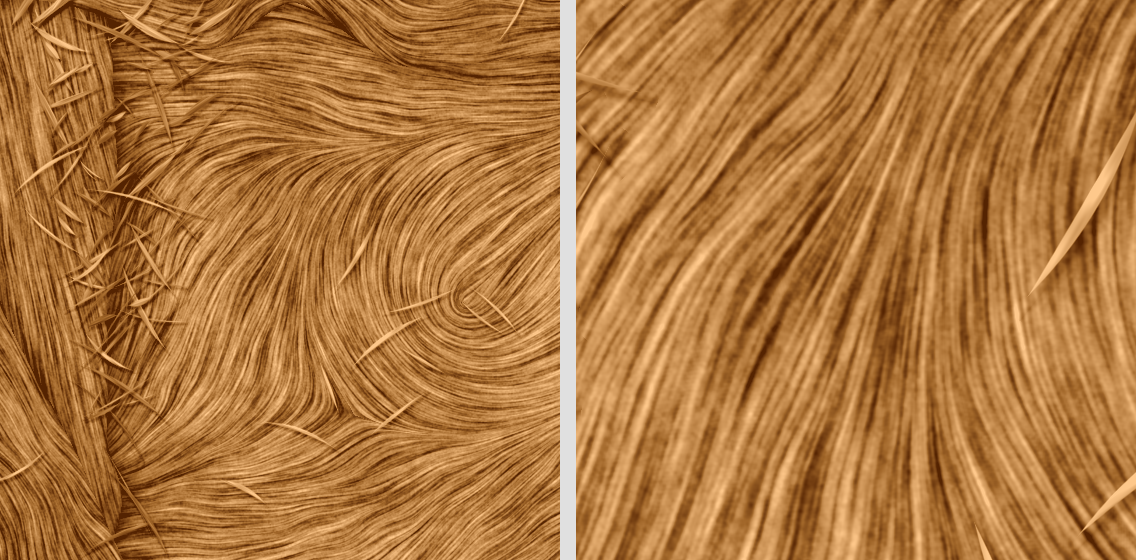
Left, the full canvas; right, a detail of the centre.
Write a WebGL 2 fragment shader that draws this texture.

```glsl
#version 300 es
precision highp float;
// Matted dry plant fibres: a swirling coat, side and top bundles, loose straws.
// Noise is averaged along a direction field to form strands, then overlapping
// layers are shaded and straws scattered on top; one tone drives a colour ramp.

#define FIBRE_SCALE 350.0
#define CLUMP_SCALE 145.0
#define FIBRE_GAIN 5.6
#define CLUMP_GAIN 1.9
#define STREAK_STEPS 16
#define STEP_LENGTH 0.0027
#define WAVE 0.5
#define BASE_TONE 0.71
#define DEBRIS 100
#define STRAWS 116
#define EYE vec2(0.83, 0.46)

uniform vec2 u_resolution;
out vec4 outColor;

const int COAT = 0, PLANK = 1, CORNER = 2, TOP = 3;

float hash(ivec2 cell) {
  uint h = uint(cell.x) * 1597334677u ^ uint(cell.y) * 3812015801u;
  h = (h ^ (h >> 15)) * 2246822519u;
  h = (h ^ (h >> 13)) * 3266489917u;
  return float((h ^ (h >> 16)) >> 8) / 16777216.0;
}

float noise(vec2 p) {
  ivec2 i = ivec2(floor(p));
  vec2 f = fract(p);
  f = f * f * (3.0 - 2.0 * f);
  return mix(mix(hash(i), hash(i + ivec2(1, 0)), f.x),
             mix(hash(i + ivec2(0, 1)), hash(i + ivec2(1, 1)), f.x), f.y);
}

// Outlines of the overlapping layers
float topEdge(float x) {
  return 1.0 - 0.09 * smoothstep(0.05, 0.40, x) + 0.09 * smoothstep(0.36, 0.54, x)
             - 0.12 * smoothstep(0.50, 0.74, x) + 0.02 * smoothstep(0.75, 1.0, x);
}
float seam(float y) { return 0.2 + 0.04 * (noise(vec2(y * 9.0, 3.5)) - 0.5); }
float cornerDepth(vec2 p) { return 0.21 - 0.48 * p.y - p.x + 0.02 * noise(p * 8.0); }

vec2 doubled(float a) { return vec2(cos(2.0 * a), sin(2.0 * a)); }

// Strand angle of the coat: slanted middle, level top and base, one open whorl
float coatAngle(vec2 p) {
  float a = mix(1.12, 0.75, smoothstep(0.3, 0.9, p.x));
  a = mix(a, -0.05, smoothstep(0.62, 0.82, p.y));
  float base = mix(0.08, 0.85, smoothstep(0.5, 0.95, p.x));
  a = mix(base, a, smoothstep(0.08, 0.32, p.y));
  vec2 q = p - EYE;
  float around = atan(q.y, q.x);
  vec2 arcs = 0.58 * doubled(0.5 * around + 0.4) + 0.42 * doubled(around + 1.5708);
  float whorl = 1.0 - smoothstep(0.2, 0.44, length(q * vec2(1.0, 1.25)));
  vec2 d = mix(doubled(a), arcs, whorl);
  return 0.5 * atan(d.y, d.x);
}

vec2 flow(vec2 p, int layer) {
  float a = -1.38;
  if (layer == COAT) a = coatAngle(p);
  else if (layer == CORNER) a = -1.08;
  else if (layer == TOP) a = atan((topEdge(p.x + 0.01) - topEdge(p.x - 0.01)) / 0.02);
  float calm = layer == PLANK ? 0.35 : mix(0.2, 1.0, smoothstep(0.15, 0.42, length(p - EYE)));
  a += calm * WAVE * (noise(p * 5.0) + noise(p * 17.0 + 7.0) - 1.0);
  return vec2(cos(a), sin(a));
}

// Fine and clumped noise averaged both ways along the strands
float strands(vec2 start, int layer) {
  vec2 sum = vec2(0.0);
  for (int side = -1; side <= 1; side += 2) {
    vec2 p = start, heading = float(side) * flow(start, layer);
    for (int i = 0; i < STREAK_STEPS; i++) {
      vec2 d = flow(p, layer);
      heading = dot(d, heading) < 0.0 ? -d : d;
      p += heading * STEP_LENGTH;
      sum += vec2(noise(p * FIBRE_SCALE), noise(p * CLUMP_SCALE + 31.0));
    }
  }
  sum = sum / float(2 * STREAK_STEPS) - 0.5;
  float v = sum.x * FIBRE_GAIN + sum.y * CLUMP_GAIN;
  return v > 0.0 ? 0.65 * v : v; // broad lit tops, deep gaps
}

// Bent, tapered sliver in its own frame; negative inside
float sliver(vec2 q, float len, float width, float bend) {
  float u = q.x / len;
  return abs(q.y - bend * len * u * u) - width * (1.0 - u * u);
}

float addStraws(vec2 p, float tone, float px) {
  for (int i = 0; i < STRAWS; i++) {
    float r[6];
    for (int k = 0; k < 6; k++) r[k] = hash(ivec2(i + 11, k + 5));
    bool loose = i >= DEBRIS;
    vec2 c = loose ? vec2(r[0], r[1])
                   : vec2(0.22 + 0.3 * (r[0] - 0.5) * (0.3 + r[1]), pow(r[1], 0.6));
    float a = r[2] < 0.6 ? 0.3 + 1.3 * r[2] : -0.15 - 2.8 * (r[2] - 0.6);
    float len = loose ? 0.04 + 0.04 * r[3] : 0.02 + 0.07 * r[3] * r[3];
    float width = loose ? 0.002 + 0.0025 * r[4] : 0.0015 + 0.006 * r[4] * r[4];
    vec2 q = p - c;
    if (length(q) > len * 1.25) continue;
    mat2 turn = mat2(cos(a), -sin(a), sin(a), cos(a));
    float bend = 0.35 * (r[5] - 0.5);
    vec2 s = turn * q;
    float shadow = sliver(turn * (q + vec2(-0.003, 0.005)), len, width, bend);
    tone -= (loose ? 0.3 : 0.4) * (1.0 - smoothstep(-0.002, 0.005, shadow));
    float body = sliver(s, len, width, bend);
    float light = loose ? 1.15 : 0.35 + 0.8 * r[5];
    float across = (s.y - bend * s.x * s.x / len) / width;
    light += 0.2 * across + 0.5 * (noise(vec2(s.x * 40.0, s.y * 450.0) + c * 90.0) - 0.5);
    tone = mix(tone, light, 1.0 - smoothstep(-px, px, body));
  }
  return tone;
}

vec3 ramp(float t) {
  vec3 dark = vec3(0.38, 0.18, 0.03), mid = vec3(0.63, 0.40, 0.16), pale = vec3(0.86, 0.64, 0.40);
  return t < 0.5 ? mix(dark, mid, 2.0 * t) : mix(mid, pale, 2.0 * t - 1.0);
}

void main() {
  vec2 p = gl_FragCoord.xy / u_resolution.y;
  float px = 1.0 / u_resolution.y;
  float fromSeam = p.x - seam(p.y), below = topEdge(p.x) - p.y, depth = cornerDepth(p);
  int layer = below < 0.0 ? TOP : depth > 0.0 ? CORNER : fromSeam < 0.0 ? PLANK : COAT;

  float tone = BASE_TONE + strands(p, layer);
  tone += 0.1 * (noise(p * 400.0) - 0.5) + 0.2 * (noise(p * 6.0 + 40.0) - 0.5);

  // Shade cast below each layer, and its rounded rim
  if (layer != TOP) tone -= 0.5 * exp(-below / 0.02);
  if (layer == COAT) tone -= 0.75 * exp(-fromSeam / 0.035);
  if (layer == PLANK) tone -= 0.07 + 0.4 * exp(depth / 0.018) + 0.5 * exp(fromSeam / 0.006);
  if (layer == CORNER) tone -= 0.1 + 0.25 * exp(-length(p) / 0.08) + 0.3 * exp(-depth / 0.005);
  if (layer == TOP) tone -= 0.5 * (noise(vec2(p.x * 5.0, below * 45.0)) - 0.3 + exp(below / 0.006));

  tone = addStraws(p, tone, px);
  outColor = vec4(clamp(ramp(clamp(tone, -0.1, 1.3)), 0.0, 1.0), 1.0);
}
```
